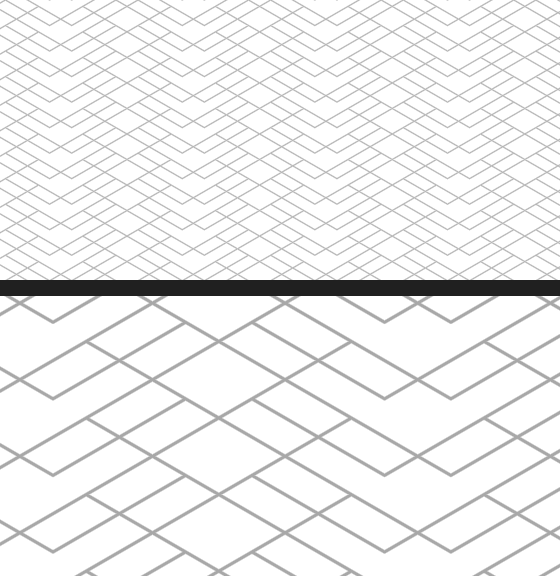
Top, the full canvas; bottom, a detail of the centre.
Write a Shadertoy shader that draws this pattern.

```glsl
const vec3 PAPER_COLOR = vec3(1.0);
const vec3 LINE_COLOR = vec3(0.66);
const float ROW_HEIGHT = 0.09115;          // fraction of canvas height
const float LINE_WIDTH = 0.0039;           // fraction of canvas height
const float FILTER_PIXELS = 1.3;           // edge softness
const vec2 CHEVRON_ORIGIN = vec2(0.2167, 1.0);

// Lengths below are in rows.
const float SQRT3 = 1.7320508;
const float COLUMN_WIDTH = 3.0 * SQRT3;
const float TIP_OFFSET = SQRT3 / 4.0;      // each tip from the chevron axis
const float LONG_ARM = 5.5;
const float SHORT_ARM = 2.0;
const float WRAP_MARGIN = 0.2;
const vec2 ARM_DIRECTION = vec2(SQRT3 / 2.0, 0.5);

// Distance to a 30 degree arm rising from the origin, repeated per column and row.
float armDistance(vec2 p, float armLength) {
    p.x = mod(p.x + WRAP_MARGIN, COLUMN_WIDTH) - WRAP_MARGIN;
    p.y -= round(p.y - p.x / SQRT3);
    float along = clamp(dot(p, ARM_DIRECTION), 0.0, armLength);
    return length(p - ARM_DIRECTION * along);
}

// The far tip carries the long arm, the near tip the short one.
float risingDistance(vec2 p) {
    float longArm = armDistance(p + vec2(TIP_OFFSET, 0.0), LONG_ARM);
    float shortArm = armDistance(p - vec2(TIP_OFFSET, 0.0), SHORT_ARM);
    return min(longArm, shortArm);
}

// Box-filtered coverage of a line of the given width.
float lineCoverage(float d, float width, float blur) {
    vec2 edges = vec2(d + 0.5 * width, d - 0.5 * width) / blur;
    edges = clamp(edges + 0.5, 0.0, 1.0);
    return edges.x - edges.y;
}

void mainImage(out vec4 fragColor, in vec2 fragCoord) {
    vec2 uv = fragCoord / iResolution.y;
    vec2 p = (uv - CHEVRON_ORIGIN) / ROW_HEIGHT;

    // Mirror the rising arms to complete the chevrons.
    float d = min(risingDistance(p), risingDistance(vec2(-p.x, p.y)));
    float ink = lineCoverage(d * ROW_HEIGHT, LINE_WIDTH, FILTER_PIXELS / iResolution.y);

    fragColor = vec4(mix(PAPER_COLOR, LINE_COLOR, ink), 1.0);
}
```
